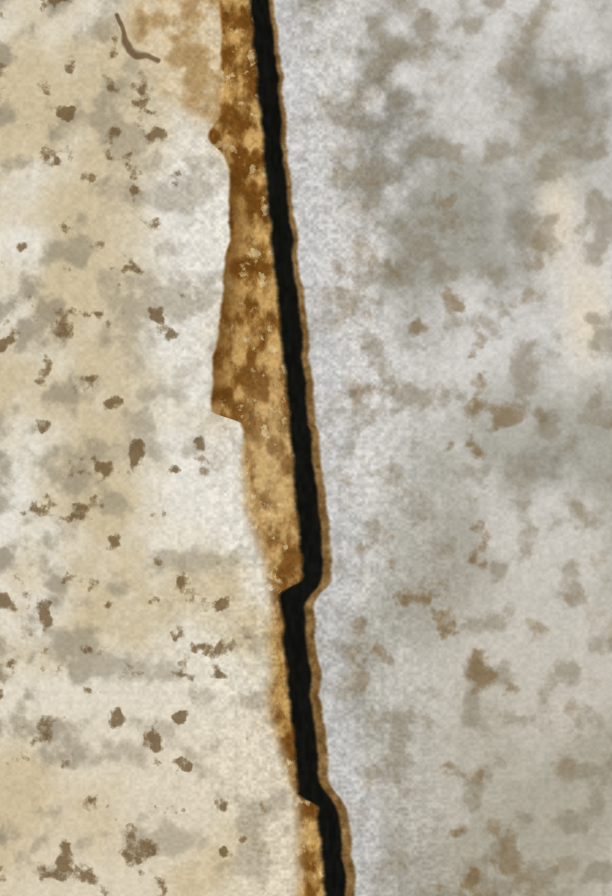
This texture is drawn by a Shadertoy shader. Its source:

```glsl
// Weathered pale stone split by a dark vertical crack with an ochre broken flank.

float hash(vec2 p) {
    return fract(sin(dot(p, vec2(127.1, 311.7))) * 43758.5453);
}

float noise(vec2 p) {
    vec2 i = floor(p), f = fract(p);
    f = f * f * (3.0 - 2.0 * f);
    return mix(mix(hash(i), hash(i + vec2(1, 0)), f.x),
               mix(hash(i + vec2(0, 1)), hash(i + vec2(1, 1)), f.x), f.y);
}

float fbm(vec2 p) {
    float sum = 0.0, amp = 0.5;
    for (int i = 0; i < 5; i++) {
        sum += amp * noise(p);
        p = mat2(1.6, 1.2, -1.2, 1.6) * p + 7.3;
        amp *= 0.5;
    }
    return sum / 0.97;
}

float blob(vec2 p, vec2 center, vec2 radius) {
    vec2 q = (p - center) / radius;
    return exp(-dot(q, q));
}

float segment(vec2 p, vec2 a, vec2 b) {
    vec2 d = b - a;
    return length(p - a - d * clamp(dot(p - a, d) / dot(d, d), 0.0, 1.0));
}

float rightOf(float x, float edge, float soft) {
    return smoothstep(-soft, soft, x - edge);
}

// Boundaries: horizontal position at depth t below the top
float plasterEdge(float t) {
    float notch = (t - 0.150) / 0.016;
    return 0.246 - 0.012 * exp(-notch * notch)
         + 0.0104 * smoothstep(0.154, 0.189, t) - 0.0195 * smoothstep(0.234, 0.443, t)
         + 0.034 * smoothstep(0.458, 0.474, t) + 0.031 * smoothstep(0.547, 0.664, t)
         + 0.0325 * smoothstep(0.781, 0.924, t);
}

float crackLeft(float t) {
    return 0.2786 + 0.094 * t - 0.0286 * smoothstep(0.641, 0.667, t)
         + 0.0195 * smoothstep(0.885, 0.901, t);
}

float crackRight(float t) {
    return 0.3005 + 0.094 * t - 0.026 * smoothstep(0.641, 0.680, t)
         + 0.0185 * smoothstep(0.870, 0.912, t);
}

vec3 leftStone(vec2 p, float edge) {
    float broad = fbm(p * 9.0 + 3.0), mottled = fbm(p * 32.0 + 11.0);
    vec3 col = mix(vec3(0.80, 0.74, 0.61), vec3(0.89, 0.87, 0.82), smoothstep(0.32, 0.62, broad));
    col = mix(col, vec3(0.88, 0.87, 0.84), 0.7 * blob(p, vec2(0.21, 0.30), vec2(0.06, 0.17)));
    col = mix(col, vec3(0.81, 0.74, 0.60), 0.5 * smoothstep(0.6, 0.95, p.y));
    float gray = smoothstep(0.48, 0.72, mottled) * (0.65 + 0.35 * smoothstep(0.2, 0.0, p.x));
    col = mix(col, vec3(0.58, 0.54, 0.46), 0.75 * gray);
    // Brown lichen spots thin out toward the plaster lip
    float spots = smoothstep(0.63, 0.76, fbm(p * 40.0 + 41.0));
    col = mix(col, vec3(0.40, 0.31, 0.19), 0.75 * spots * smoothstep(0.0, 0.06, edge - p.x));
    // Exposed tan layer and hairline at the top
    float tan_ = smoothstep(0.125, 0.16, p.x + 0.03 * (broad - 0.5))
               * smoothstep(0.025, -0.01, p.y - 0.055 - 0.9 * max(p.x - 0.14, 0.0));
    col = mix(col, mix(vec3(0.66, 0.53, 0.34), vec3(0.86, 0.79, 0.66), smoothstep(0.35, 0.6, mottled)), 0.8 * tan_);
    vec2 w = p + 0.008 * (vec2(noise(p * 60.0), noise(p * 60.0 + 9.0)) - 0.5);
    float hair = min(segment(w, vec2(0.130, 0.018), vec2(0.143, 0.056)),
                     segment(w, vec2(0.143, 0.056), vec2(0.174, 0.070)));
    return mix(col, vec3(0.34, 0.25, 0.15), 0.7 * smoothstep(0.004, 0.001, hair));
}

vec3 rightStone(vec2 p, float edge) {
    float broad = fbm(p * 8.0 + 23.0), mottled = fbm(p * 36.0 + 5.0);
    vec3 col = mix(vec3(0.65, 0.64, 0.60), vec3(0.82, 0.81, 0.79), smoothstep(0.3, 0.62, broad));
    col = mix(col, vec3(0.70, 0.66, 0.57), 0.45 * smoothstep(0.35, 0.85, p.y) * smoothstep(0.35, 0.55, p.x));
    // Large gray stains
    float stain = blob(p, vec2(0.435, 0.14), vec2(0.055, 0.13))
                + 0.8 * blob(p, vec2(0.62, 0.09), vec2(0.09, 0.05))
                + 0.6 * blob(p, vec2(0.57, 0.25), vec2(0.05, 0.07))
                + 0.5 * blob(p, vec2(0.62, 0.52), vec2(0.05, 0.04));
    col = mix(col, vec3(0.50, 0.49, 0.45), 0.75 * min(stain, 1.0) * smoothstep(0.25, 0.6, mottled));
    // Cream streak on the far side
    float streak = blob(p, vec2(0.622, 0.24), vec2(0.022, 0.055))
                 + blob(p, vec2(0.655, 0.35), vec2(0.025, 0.06));
    col = mix(col, vec3(0.88, 0.83, 0.74), 0.85 * min(streak, 1.0));
    col = mix(col, vec3(0.54, 0.50, 0.42), 0.55 * smoothstep(0.50, 0.72, mottled));
    float rust = smoothstep(0.60, 0.76, fbm(p * 30.0 + 61.0));
    float band = blob(p, vec2(0.50, 0.60), vec2(0.12, 0.40)) + blob(p, vec2(0.47, 0.97), vec2(0.08, 0.05));
    col = mix(col, vec3(0.46, 0.36, 0.22), 0.65 * rust * min(band + 0.2, 1.0));
    // Clean pale strip beside the crack
    return mix(col, vec3(0.77, 0.77, 0.77), 0.6 * smoothstep(0.055, 0.01, p.x - edge));
}

vec3 ochreFlank(vec2 p, float lip) {
    float rough = fbm(p * vec2(75.0, 50.0) + 17.0);
    vec3 col = mix(vec3(0.44, 0.28, 0.10), vec3(0.76, 0.61, 0.37), smoothstep(0.30, 0.68, rough));
    col = mix(col, vec3(0.83, 0.75, 0.58), 0.7 * smoothstep(0.62, 0.75, fbm(p * 85.0 + 31.0)));
    col = mix(col, vec3(0.80, 0.71, 0.55), 0.4 * blob(p, vec2(0.30, 0.52), vec2(0.035, 0.10)));
    float shade = smoothstep(0.03, 0.0, p.x - lip) * smoothstep(0.12, 0.22, p.y) * smoothstep(0.48, 0.44, p.y);
    return mix(col, vec3(0.36, 0.22, 0.07), 0.65 * shade);
}

void mainImage(out vec4 fragColor, in vec2 fragCoord) {
    float px = 1.0 / iResolution.y;
    vec2 p = vec2(fragCoord.x * px, 1.0 - fragCoord.y * px);
    float t = p.y;
    float wobble = 0.008 * (fbm(vec2(t * 45.0, 2.0)) - 0.5);
    float chips = 0.006 * (fbm(vec2(t * 80.0, 8.0)) - 0.5);
    float lip = plasterEdge(t) + wobble;
    float left = crackLeft(t) + chips, right = crackRight(t) + wobble;
    float rim = right + 0.005 + 0.006 * smoothstep(0.05, 0.8, t) + 0.5 * chips;

    // Layers from left to right
    float lipSoft = mix(0.0025, 0.011, smoothstep(0.46, 0.56, t));
    vec3 col = mix(leftStone(p, lip), ochreFlank(p, lip), rightOf(p.x, lip, lipSoft));
    vec3 cavity = vec3(0.055, 0.055, 0.045) + 0.035 * noise(p * vec2(260.0, 90.0));
    col = mix(col, cavity, rightOf(p.x, left, 0.0025 + px));
    vec3 rimColor = mix(vec3(0.34, 0.23, 0.10), vec3(0.66, 0.53, 0.34), fbm(p * 110.0));
    col = mix(col, rimColor, rightOf(p.x, right, 0.0015 + px));
    col = mix(col, rightStone(p, rim), rightOf(p.x, rim, 0.0015 + px));

    // Grain is crisp near the crack and softer away from it
    float focus = exp(-pow((p.x - right) / 0.12, 2.0));
    float grain = noise(p * 330.0) + noise(p * 190.0 + 5.0) - 1.0;
    col *= 1.0 + grain * mix(0.06, 0.16, focus);
    fragColor = vec4(clamp(col, 0.0, 1.0), 1.0);
}
```
